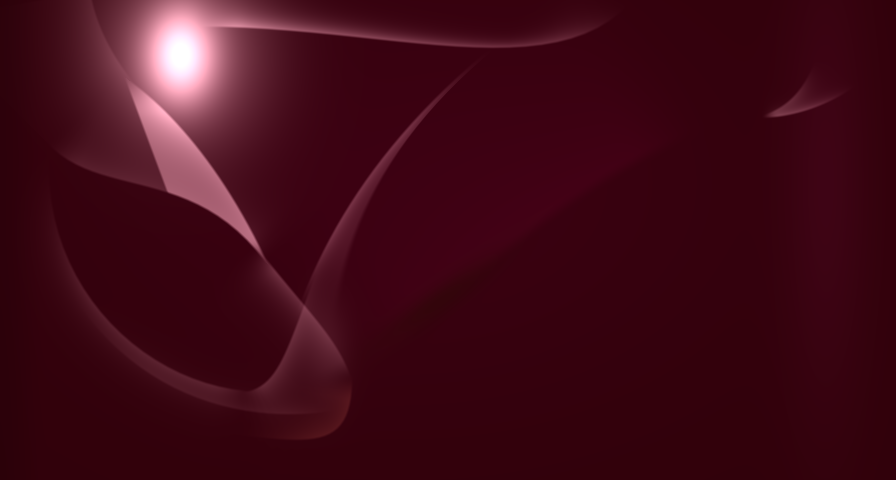
This background is drawn by a Shadertoy shader. Its source:

```glsl
// Silky pink veils drifting over deep burgundy, lit by a hot glow at upper left.
// Each veil hangs from a cubic curve: signed distance gives a crisp rim and a
// soft falloff, while the curve parameter tapers its width and brightness.

#define ASPECT 1.864
#define SEGMENTS 24
#define RIM 0.0035
#define GLOW_POS vec2(0.376, 0.885)
#define GLOW_CORE 1.05
#define GLOW_HALO 0.58
#define LIGHT_TINT vec3(0.76, 0.64, 0.67)
#define SHADE vec3(0.190, 0.004, 0.040)
#define WINE vec3(0.240, 0.004, 0.075)
#define UMBER vec3(0.180, 0.025, 0.030)

vec2 bezier(vec2 a, vec2 b, vec2 c, vec2 d, float t) {
    float u = 1.0 - t;
    return u*u*u*a + 3.0*u*u*t*b + 3.0*u*t*t*c + t*t*t*d;
}

// x: signed distance (positive left of travel), y: parameter along the curve
vec2 curve(vec2 p, vec2 a, vec2 b, vec2 c, vec2 d) {
    float best = 1e5, side = 1.0, along = 0.0;
    vec2 start = a;
    for (int i = 1; i <= SEGMENTS; i++) {
        vec2 end = bezier(a, b, c, d, float(i) / float(SEGMENTS));
        vec2 dir = end - start, rel = p - start;
        float h = clamp(dot(rel, dir) / dot(dir, dir), 0.0, 1.0);
        float dist = length(rel - dir*h);
        if (dist < best) {
            best = dist;
            side = dir.x*rel.y - dir.y*rel.x < 0.0 ? -1.0 : 1.0;
            along = (float(i - 1) + h) / float(SEGMENTS);
        }
        start = end;
    }
    return vec2(best*side, along);
}

float inside(float s) { return smoothstep(-RIM, RIM, s); }

float veil(float s, float width) { return inside(s) * exp(-max(s, 0.0) / width); }

// Fades a veil at both ends of its curve
float taper(float t, float head, float tail) {
    return smoothstep(0.0, head, t) * (1.0 - smoothstep(1.0 - tail, 1.0, t));
}

float blob(vec2 p, vec2 center, vec2 size) {
    vec2 q = (p - center) / size;
    return exp(-dot(q, q));
}

void mainImage(out vec4 fragColor, in vec2 fragCoord) {
    vec2 p = fragCoord / iResolution.xy * vec2(ASPECT, 1.0);

    // Background: wine in the middle, pale column at right, dark side margins
    vec3 color = mix(SHADE, WINE, 0.75*blob(p, vec2(0.85, 0.62), vec2(0.75, 0.5)));
    color += vec3(0.045, 0.012, 0.035) * blob(p, vec2(1.72, 0.62), vec2(0.085, 0.5));
    color *= 0.88 + 0.12*smoothstep(0.0, 0.1, p.x);

    // Broad diagonal sheet and the umber shadow on its edge
    vec2 sheet = curve(p, vec2(0.728, 0.199), vec2(0.971, 0.393), vec2(1.165, 0.612), vec2(1.481, 0.733));
    float sheetEdge = smoothstep(-0.012, 0.02, sheet.x) * exp(-max(sheet.x, 0.0) / 0.18);
    color += vec3(0.045, 0.002, 0.025) * sheetEdge * taper(sheet.y, 0.25, 0.2);
    vec2 q = mat2(0.81, -0.59, 0.59, 0.81) * (p - vec2(0.91, 0.37));
    color = mix(color, UMBER, 0.75*blob(q, vec2(0.0), vec2(0.15, 0.027)));

    // Glow, cut off below by the wing's lower edge
    vec2 wing = curve(p, vec2(0.097, 0.704), vec2(0.206, 0.583), vec2(0.400, 0.660), vec2(0.553, 0.454));
    float core = blob(p, GLOW_POS, vec2(0.068, 0.095));
    float halo = blob(p, GLOW_POS, vec2(0.165, 0.19));
    float light = (GLOW_CORE*core + GLOW_HALO*halo) * mix(0.25, 1.0, inside(wing.x));
    light += 0.16 * veil(wing.x, 0.045) * taper(wing.y, 0.2, 0.1);

    // Bright folded blade below the glow
    vec2 fold = curve(p, vec2(0.272, 0.830), vec2(0.364, 0.762), vec2(0.473, 0.636), vec2(0.563, 0.437));
    float crease = p.x - 0.272 - 0.371*(0.806 - p.y);
    float blade = inside(wing.x) * inside(-fold.x) * inside(crease);
    blade *= smoothstep(0.44, 0.50, p.y) * (1.0 - smoothstep(0.76, 0.85, p.y));
    light += blade * (0.38 + 0.20*exp(-abs(fold.x) / 0.03));

    // Faint line entering from the top edge
    vec2 entry = curve(p, vec2(0.187, 1.02), vec2(0.20, 0.94), vec2(0.24, 0.87), vec2(0.30, 0.80));
    light += 0.10 * veil(-entry.x, 0.06) * taper(entry.y, 0.02, 0.4);

    // Streak along the top
    vec2 streak = curve(p, vec2(0.413, 0.945), vec2(0.801, 0.945), vec2(1.153, 0.818), vec2(1.311, 0.995));
    float streakWidth = 0.008 + 0.018*pow(1.0 - streak.y, 2.0) + 0.02*smoothstep(0.6, 0.9, streak.y);
    light += mix(0.62, 0.16, streak.y) * veil(streak.x, streakWidth) * taper(streak.y, 0.08, 0.25);

    // Rising ribbon: thin at the top, opening downward
    vec2 rise = curve(p, vec2(1.032, 0.908), vec2(0.801, 0.721), vec2(0.680, 0.527), vec2(0.612, 0.333));
    float riseWidth = 0.006 + 0.085*rise.y*rise.y;
    float riseBody = inside(rise.x) * (1.0 - smoothstep(0.8, 1.1, rise.x / riseWidth));
    float riseRim = 0.10 + 0.24*exp(-abs(rise.x) / 0.014);
    light += riseBody * riseRim * taper(rise.y, 0.35, 0.35);

    // Loop sweeping under and back up the left side
    vec2 bend = curve(p, vec2(0.667, 0.454), vec2(0.595, 0.272), vec2(0.583, 0.187), vec2(0.498, 0.182));
    light += 0.24 * veil(bend.x, 0.035) * taper(bend.y, 0.35, 0.25);
    vec2 loopRim = curve(p, vec2(0.540, 0.184), vec2(0.316, 0.187), vec2(0.085, 0.393), vec2(0.102, 0.684));
    light += 0.19 * veil(loopRim.x, 0.028) * taper(loopRim.y, 0.15, 0.45);
    vec2 hem = curve(p, vec2(0.146, 0.393), vec2(0.291, 0.163), vec2(0.522, 0.114), vec2(0.704, 0.146));
    light += 0.10 * veil(hem.x, 0.025) * taper(hem.y, 0.4, 0.2);

    // Stem running down from the blade, with its brownish curled foot
    vec2 stem = curve(p, vec2(0.530, 0.490), vec2(0.643, 0.345), vec2(0.704, 0.296), vec2(0.733, 0.204));
    light += mix(0.34, 0.12, stem.y) * veil(-stem.x, 0.03) * taper(stem.y, 0.15, 0.2);
    light += 0.09 * blob(p, vec2(0.68, 0.27), vec2(0.045, 0.10));
    vec2 foot = curve(p, vec2(0.733, 0.223), vec2(0.733, 0.066), vec2(0.667, 0.073), vec2(0.473, 0.097));
    color += vec3(0.13, 0.08, 0.06) * veil(-foot.x, 0.045) * taper(foot.y, 0.15, 0.5);

    // Small pair of blades at upper right
    vec2 keel = curve(p, vec2(1.583, 0.755), vec2(1.650, 0.755), vec2(1.728, 0.782), vec2(1.784, 0.825));
    light += 0.30 * veil(keel.x, 0.010) * taper(keel.y, 0.2, 0.6);
    vec2 sail = curve(p, vec2(1.583, 0.757), vec2(1.638, 0.777), vec2(1.670, 0.806), vec2(1.699, 0.879));
    light += 0.24 * veil(-sail.x, 0.025) * inside(keel.x) * taper(sail.y, 0.2, 0.6);

    fragColor = vec4(clamp(color + LIGHT_TINT*light, 0.0, 1.0), 1.0);
}
```
